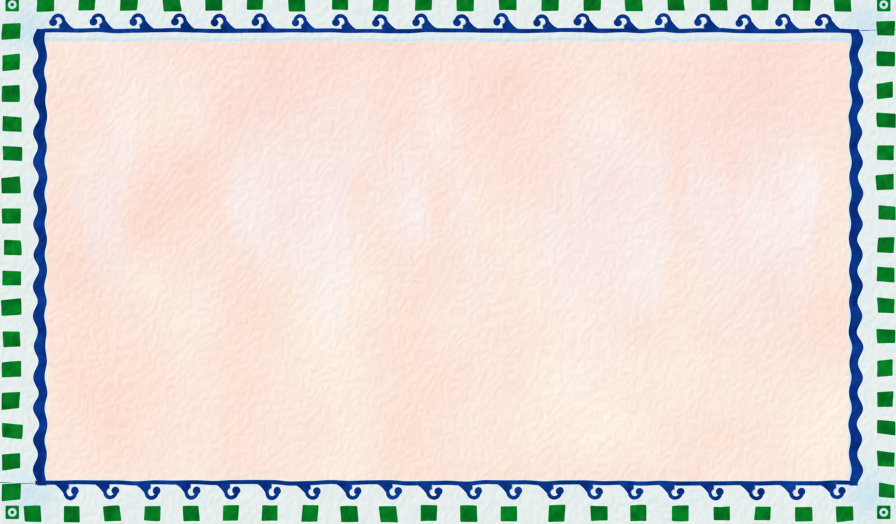
This background is drawn by a Shadertoy shader. Its source:

```glsl
// Pink watercolour sheet framed by blue wave scrolls and a green checked border.
#define CANVAS vec2(768.0, 450.0)
#define PINK vec3(0.985, 0.885, 0.845)
#define CREAM vec3(0.985, 0.905, 0.855)
#define PAPER vec3(0.915, 0.94, 0.93)
#define SKY vec3(0.79, 0.89, 0.94)
#define BLUE vec3(0.04, 0.19, 0.50)
#define GREEN vec3(0.03, 0.46, 0.14)
#define GRAIN 0.045
#define WAVE_PITCH 34.55
#define SIDE_PITCH 26.4

float hash(vec2 p) {
    return fract(sin(dot(p, vec2(127.1, 311.7))) * 43758.5453);
}

float noise(vec2 p) {
    vec2 i = floor(p), f = fract(p);
    f = f * f * (3.0 - 2.0 * f);
    return mix(mix(hash(i), hash(i + vec2(1, 0)), f.x),
               mix(hash(i + vec2(0, 1)), hash(i + vec2(1, 1)), f.x), f.y);
}

float fbm(vec2 p) {
    float sum = 0.0, weight = 0.5;
    for (int i = 0; i < 4; i++) {
        sum += weight * noise(p);
        p = p * 2.03 + 17.0;
        weight *= 0.5;
    }
    return sum;
}

float box(vec2 p, vec2 halfSize) {
    vec2 d = abs(p) - halfSize;
    return length(max(d, 0.0)) + min(max(d.x, d.y), 0.0);
}

// Hand-cut squares spaced along x.
float squareRow(vec2 p, float start, float pitch, float count, vec2 halfSize) {
    float i = clamp(round((p.x - start) / pitch), 0.0, count - 1.0);
    vec2 q = p - vec2(start + i * pitch, 0.0);
    vec2 jitter = vec2(hash(vec2(i, start)), hash(vec2(start, i))) - 0.5;
    q += 1.6 * jitter;
    q.x += 0.2 * jitter.y * q.y;
    return box(q, halfSize - 1.0 + jitter.yx) - 1.0;
}

// One breaking wave: head at the left, tail falling to the right.
float waveScroll(vec2 p) {
    vec2 eye = p - vec2(3.0, 8.0);
    float crest = 13.5 * exp(-pow(max(p.x - 3.0, 0.0) / 9.0, 2.0));
    float body = max(max(p.y - crest, 3.4 - length(eye)), 4.0 - p.x);
    body = max(body * 0.75, -p.y);
    float hook = max(abs(length(eye) - 4.6) - 1.5, -eye.y);
    float head = length(p - vec2(-1.2, 6.8)) - 3.2;
    return min(body, min(hook, head));
}

// Baseline stroke with scrolls standing on it.
float waveRow(vec2 p) {
    float i = clamp(round((p.x - 8.0) / WAVE_PITCH), 0.0, 19.0);
    float scroll = waveScroll(p - vec2(i * WAVE_PITCH, 0.0));
    float stroke = box(p - vec2(340.0, -0.3), vec2(349.0, 1.7));
    return min(scroll, stroke);
}

float cover(float d, float aa) {
    return smoothstep(aa, -aa, d);
}

void mainImage(out vec4 fragColor, in vec2 fragCoord) {
    vec2 p = fragCoord / iResolution.xy * CANVAS;
    float aa = 0.85 * CANVAS.y / iResolution.y;
    vec2 wobble = vec2(noise(p * 0.06), noise(p * 0.06 + 40.0)) - 0.5;
    vec2 b = p + 1.6 * wobble;
    vec2 edge = min(p, CANVAS - p);

    // Frame paper, bluer in the corners
    float corner = exp(-dot(edge - 24.0, edge - 24.0) / 420.0);
    vec3 col = mix(PAPER, SKY, 0.7 * corner + 0.25 * fbm(p * 0.035));

    // Pink sheet with vertical washes and pale middle patches
    float streak = fbm(vec2(p.x * 0.022, p.y * 0.007) + 3.0);
    float cloud = fbm(p * vec2(0.014, 0.011) + 9.0);
    float middle = exp(-pow((p.y - 265.0) / 100.0, 2.0));
    vec3 sheet = mix(CREAM, PINK, smoothstep(90.0, 380.0, p.y));
    sheet = mix(sheet, vec3(0.975, 0.92, 0.91), middle * smoothstep(0.35, 0.65, streak));
    sheet += vec3(0.0, 0.10, 0.11) * (cloud - 0.48);
    sheet -= vec3(0.0, 0.008, 0.010) * smoothstep(30.0, 0.0, abs(p.x - 436.0)) * step(p.x, 452.0);
    float sheetEdge = box(b - vec2(383.5, 226.0), vec2(343.5, 188.0));
    col = mix(col, SKY, 0.65 * cover(abs(sheetEdge - 2.0) - 1.3, 1.2));
    col = mix(col, sheet, cover(sheetEdge, 1.3));

    // Green squares on the four sides
    float green = squareRow(b - vec2(0, 447), 39.0, 36.0, 20.0, vec2(7.2, 6.2));
    green = min(green, squareRow(b - vec2(0, 9), 28.0, 34.0, 13.0, vec2(7.0, 6.5)));
    green = min(green, squareRow(b - vec2(0, 9), 478.0, 35.0, 8.0, vec2(7.0, 6.5)));
    vec2 down = vec2(CANVAS.y - b.y, b.x);
    green = min(green, squareRow(down - vec2(0, 10), 27.0, SIDE_PITCH, 16.0, vec2(6.5, 8.0)));
    green = min(green, squareRow(down - vec2(0, 759), 25.0, SIDE_PITCH, 16.0, vec2(6.3, 7.2)));
    vec2 knob = vec2(edge.x - 10.5, p.y > 225.0 ? p.y - 446.0 : p.y - 10.0);
    green = min(green, box(knob, vec2(4.5)) - 1.2);
    col = mix(col, GREEN * (0.85 + 0.3 * noise(p * 0.14)), cover(green, aa));
    col = mix(col, SKY, cover(length(knob) - 3.8, aa));
    col = mix(col, GREEN, cover(length(knob) - 1.4, aa));

    // Blue scrolls above and below, scalloped bands at the sides
    float blue = min(waveRow(b - vec2(47, 424)), waveRow(vec2(720, 35) - b));
    float ripple = sin(b.y * 6.2832 / SIDE_PITCH);
    float sideX = min(b.x, CANVAS.x - b.x);
    float band = max(30.8 + 2.2 * ripple - sideX, sideX - 39.2 - 1.0 * ripple);
    blue = min(blue, max(band, abs(b.y - 229.0) - 196.0));
    vec3 ink = BLUE + vec3(0.03, 0.08, 0.14) * (noise(p * 0.12) - 0.4);
    col = mix(col, ink, cover(blue, aa));

    // Embossed paper grain
    vec2 g = p * vec2(0.34, 0.26) + 2.0 * wobble;
    col += GRAIN * (noise(g) - noise(g + vec2(0.45, -0.4)));
    fragColor = vec4(clamp(col, 0.0, 1.0), 1.0);
}
```
